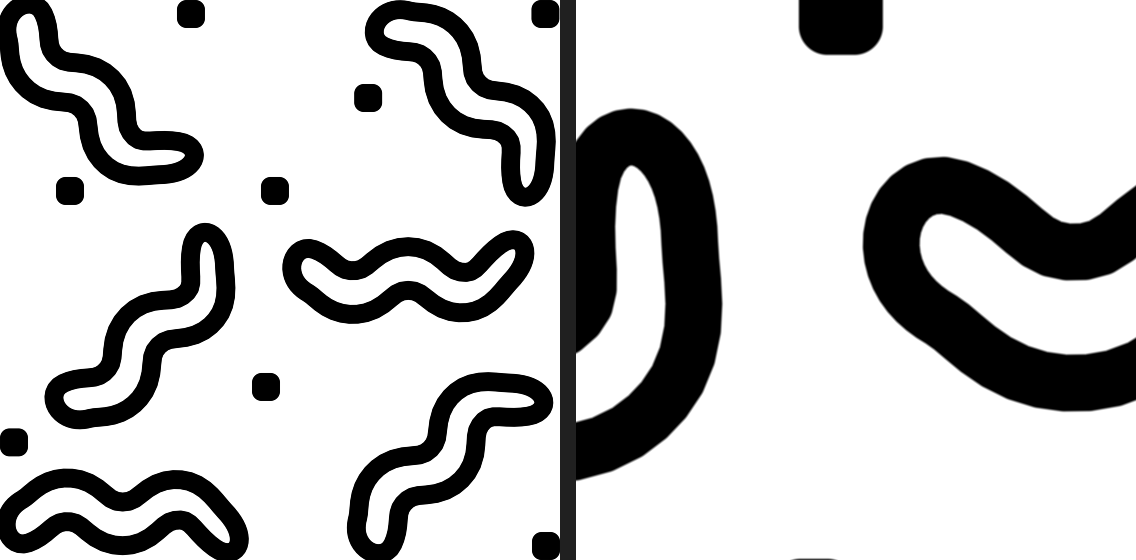
Left: the whole. Right: its middle third, enlarged.
This pattern is drawn by a three.js fragment shader. Its source:

```glsl
// Outlined wavy worms and small rounded squares in black on white.
// Each worm is a closed stroke around a rippled body, traced by short segments;
// six turned or mirrored copies sit on a loosened 2 x 3 grid, with dots between.

#define HALF_LENGTH 0.208   // worm, tip to middle
#define HALF_WIDTH  0.039   // worm body, to the middle of the stroke
#define CAP_LENGTH  0.034   // rounding of the tips
#define WAVE_HEIGHT 0.0224
#define WAVE_LENGTH 0.198
#define TAIL_RISE   3.07    // upward bend of the thin end
#define HALF_STROKE 0.0169
#define DOT_HALF    0.025
#define DOT_CORNER  0.017
#define SOFTNESS    0.001   // half width of the smoothed edge

varying vec2 vUv;

const vec3 PAPER = vec3(1.0);
const vec3 INK = vec3(0.0);
const int STEPS = 48;

float segmentDistance(vec2 p, vec2 a, vec2 b) {
  vec2 ap = p - a, ab = b - a;
  return length(ap - ab * clamp(dot(ap, ab) / max(dot(ab, ab), 1e-9), 0.0, 1.0));
}

float dotDistance(vec2 p, vec2 center) {
  vec2 q = abs(p - center) - DOT_HALF + DOT_CORNER;
  return length(max(q, 0.0)) + min(max(q.x, q.y), 0.0) - DOT_CORNER;
}

// Middle line of the worm: x = height, y = slope
vec2 spine(float x) {
  float k = 6.28318 / WAVE_LENGTH;
  float phase = k * x;
  float tail = max(x - 0.5 * HALF_LENGTH, 0.0);
  float height = WAVE_HEIGHT * (cos(phase) - 0.04 * cos(3.0 * phase));
  float slope = -WAVE_HEIGHT * k * (sin(phase) - 0.12 * sin(3.0 * phase));
  return vec2(height + TAIL_RISE * tail * tail, slope + 2.0 * TAIL_RISE * tail);
}

// Body half width: round caps, thinner towards the tail
float bodyWidth(float x) {
  float c = 1.0 - min((HALF_LENGTH - abs(x)) / CAP_LENGTH, 1.0);
  float taper = 1.0 - 0.16 * smoothstep(0.0, HALF_LENGTH, x);
  return HALF_WIDTH * taper * sqrt(max(1.0 - c * c, 0.0));
}

float wormDistance(vec2 p) {
  // Skip the trace when far away
  float bound = length(p) - 1.25 * HALF_LENGTH;
  if (bound > 0.0) return bound + 2.0 * SOFTNESS;

  float d = 1.0;
  vec2 lastUpper = vec2(-HALF_LENGTH, spine(-HALF_LENGTH).x);
  vec2 lastLower = lastUpper;
  for (int i = 1; i <= STEPS; i++) {
    // Sine spacing packs the samples at the tips
    float u = 2.0 * float(i) / float(STEPS) - 1.0;
    float x = HALF_LENGTH * sin(1.570796 * u);
    vec2 s = spine(x);
    vec2 middle = vec2(x, s.x);
    vec2 offset = bodyWidth(x) * vec2(-0.3 * s.y, 1.0);
    vec2 upper = middle + offset, lower = middle - offset;
    d = min(d, segmentDistance(p, lastUpper, upper));
    d = min(d, segmentDistance(p, lastLower, lower));
    lastUpper = upper;
    lastLower = lower;
  }
  return d - HALF_STROKE;
}

// Worm of one grid cell; column is -1 or 1, row is -1, 0 or 1
float placedWorm(vec2 p, float column, float row) {
  float r2 = row * row;
  vec2 center = vec2(
    0.5 + column * (0.229 + 0.083 * r2 + 0.031 * row),
    0.447 + 0.346 * row + 0.035 * r2 + column * (0.052 - 0.022 * r2 - 0.020 * row));
  float eighths = mod((1.0 - row) * (1.5 - 0.5 * column), 3.0) - 1.0;
  float angle = 0.785398 * eighths;
  float mirror = max(-row, row * column) > 0.5 ? -1.0 : 1.0;
  vec2 along = vec2(cos(angle), sin(angle));
  vec2 across = vec2(-along.y, along.x);
  vec2 q = p - center;
  return wormDistance(vec2(dot(q, along), mirror * dot(q, across)));
}

void main() {
  float d = 1.0;
  for (int i = 0; i < 3; i++) {
    float k = float(i);
    // One worm to each side
    d = min(d, placedWorm(vUv, -1.0, k - 1.0));
    d = min(d, placedWorm(vUv, 1.0, k - 1.0));
    // Zigzag of dots on top, two falling lines of dots below
    d = min(d, dotDistance(vUv, vec2(0.341 + 0.3165 * k, 0.975 - 0.150 * mod(k, 2.0))));
    d = min(d, dotDistance(vUv, vec2(0.125 - 0.100 * k, 0.659 - 0.449 * k)));
    d = min(d, dotDistance(vUv, vec2(0.491 - 0.016 * k, 0.659 - 0.350 * k)));
  }
  // Corner dot
  d = min(d, dotDistance(vUv, vec2(1.0 - DOT_HALF, DOT_HALF)));

  gl_FragColor = vec4(mix(INK, PAPER, smoothstep(-SOFTNESS, SOFTNESS, d)), 1.0);
}
```
